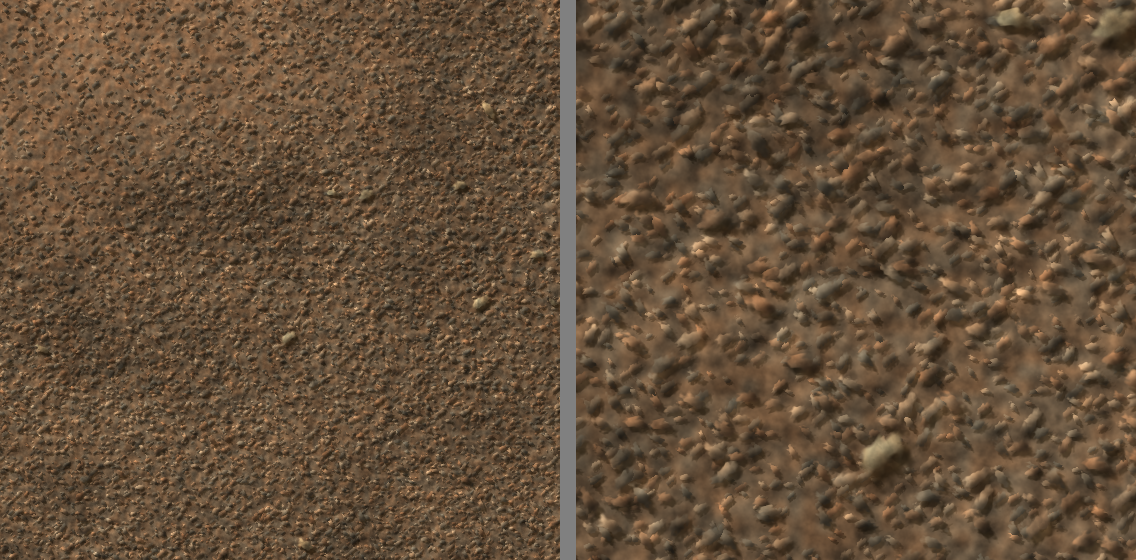
Left: the whole. Right: its middle third, enlarged.
Reproduce this texture procedurally as a Shadertoy shader.

```glsl
const vec2 LIGHT_DIR = vec2(-0.6, 0.8);
const vec3 SANDY_SOIL = vec3(0.485, 0.368, 0.265);
const vec3 DARK_SOIL = vec3(0.385, 0.305, 0.225);
const vec3 SHADOW = vec3(0.170, 0.125, 0.070);
const vec3 RUST = vec3(0.440, 0.320, 0.222);
const vec3 SLATE = vec3(0.335, 0.290, 0.230);
const vec3 TAN = vec3(0.480, 0.395, 0.300);
const vec3 PALE_STONE = vec3(0.510, 0.440, 0.320);

struct Grain {
    float body;    // coverage of the stone
    float light;   // signed shading across its face
    float shadow;  // coverage of the shadow beside it
    float id;      // random value per stone
};

float hash(vec2 p) {
    vec3 q = fract(p.xyx * 0.1031);
    q += dot(q, q.yzx + 33.33);
    return fract((q.x + q.y) * q.z);
}

vec2 hash2(vec2 p) {
    return vec2(hash(p), hash(p + 71.7));
}

float noise(vec2 p) {
    vec2 i = floor(p), f = fract(p);
    f = f * f * (3.0 - 2.0 * f);
    return mix(mix(hash(i), hash(i + vec2(1, 0)), f.x),
               mix(hash(i + vec2(0, 1)), hash(i + 1.0), f.x), f.y);
}

float fbm(vec2 p) {
    float sum = 0.0, amp = 0.5;
    for (int i = 0; i < 4; i++) {
        sum += amp * noise(p);
        p = mat2(1.6, 1.2, -1.2, 1.6) * p + 17.3;
        amp *= 0.5;
    }
    return sum;
}

// 0 on the smooth sandy slope, 1 on the gravel
float gravelAmount(vec2 p) {
    float diagonal = 0.6 * p.x + 1.0 - p.y;
    return smoothstep(0.15, 0.70, diagonal + 0.5 * (fbm(p * 6.0) - 0.47));
}

// Slope of the rough surface towards the light
float relief(vec2 p, float scale) {
    vec2 q = p * scale;
    return fbm(q - LIGHT_DIR * 0.35) - fbm(q + LIGHT_DIR * 0.35);
}

// Angular distance with a ragged outline, 1 at the edge
float stoneDistance(vec2 q, float radius, float angle) {
    float c = cos(angle), s = sin(angle);
    vec2 r = mat2(c, -s, s, c) * q / radius;
    r.y *= 1.35;
    vec2 a = abs(r + 0.3 * r.yx);
    float facet = max(max(a.x, a.y), 0.72 * (a.x + a.y));
    return facet + 0.7 * (noise(r * 2.2 + angle * 9.0) - 0.5);
}

Grain scatter(vec2 p, float scale, float sparse, float dense, float size, float seed) {
    Grain g = Grain(0.0, 0.0, 0.0, 0.0);
    vec2 q = p * scale;
    for (int y = -1; y <= 1; y++)
    for (int x = -1; x <= 1; x++) {
        vec2 cell = floor(q) + vec2(x, y);
        vec2 key = cell + seed;
        float density = mix(sparse, dense, gravelAmount((cell + 0.5) / scale));
        if (hash(key + 5.3) > density) continue;
        vec2 offset = q - cell - 0.15 - 0.7 * hash2(key);
        float radius = size * mix(0.6, 1.25, hash(key + 13.1));
        float angle = 0.5 + 2.2 * (hash(key + 29.9) - 0.5);
        float d = stoneDistance(offset, radius, angle);
        float body = smoothstep(1.15, 0.65, d);
        float shade = stoneDistance(offset + LIGHT_DIR * radius * 0.75, radius, angle);
        g.shadow = max(g.shadow, smoothstep(1.3, 0.6, shade));
        if (body > g.body) {
            g.body = body;
            g.light = dot(offset, LIGHT_DIR) / radius;
            g.id = hash(key + 41.7);
        }
    }
    return g;
}

vec3 grainColor(float id) {
    vec3 c = mix(SLATE, RUST, smoothstep(0.3, 0.5, id));
    return mix(c, TAN, smoothstep(0.6, 0.85, id));
}

vec3 layGrain(vec3 ground, Grain g, vec3 stone, float shadowDepth, float contrast) {
    vec3 c = mix(ground, SHADOW, g.shadow * shadowDepth);
    float face = smoothstep(-0.7, 0.7, g.light) * 2.0 - 1.0;
    return mix(c, stone * (1.0 + contrast * face), g.body * 0.8);
}

void mainImage(out vec4 fragColor, in vec2 fragCoord) {
    vec2 p = fragCoord / iResolution.y;
    float gravel = gravelAmount(p);
    vec3 color = mix(SANDY_SOIL, DARK_SOIL, gravel);

    // Grit, gravel, pebbles and a few larger stones
    Grain grit = scatter(p, 112.0, 0.25, 0.60, 0.40, 11.0);
    color = layGrain(color, grit, grainColor(grit.id), 0.5, 0.38);
    Grain stones = scatter(p, 74.0, 0.26, 0.50, 0.40, 203.0);
    color = layGrain(color, stones, grainColor(stones.id), 0.65, 0.45);
    Grain pebbles = scatter(p, 44.0, 0.08, 0.10, 0.30, 407.0);
    color = layGrain(color, pebbles, grainColor(pebbles.id * 0.8), 0.75, 0.45);
    Grain rocks = scatter(p, 19.0, 0.0, 0.025, 0.22, 613.0);
    color = layGrain(color, rocks, PALE_STONE, 0.9, 0.4);

    // Rough relief over soil and stones, with broad brightness patches
    float roughness = mix(0.5, 0.85, gravel);
    color *= 1.0 + roughness * (relief(p, 70.0) + 0.5 * relief(p + 3.7, 125.0));
    color *= 1.0 + 0.45 * (fbm(p * 8.0) - 0.47);

    // Fine brightness and hue variation
    float speckle = noise(p * 230.0) - 0.5;
    float hue = noise(p * 110.0 + 50.0) - 0.5;
    color *= 1.03 + 0.16 * speckle + hue * vec3(0.12, -0.02, -0.14);

    fragColor = vec4(clamp(color, 0.0, 1.0), 1.0);
}
```
